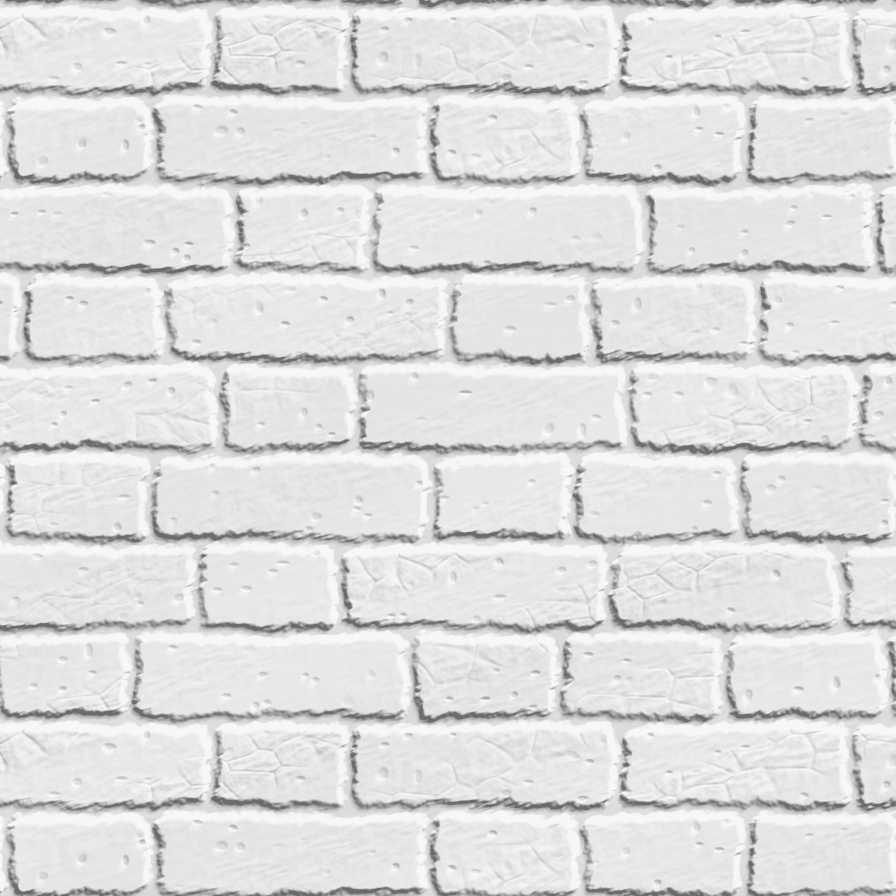
This texture is drawn by a Shadertoy shader. Its source:

```glsl
#define ROW_HEIGHT 0.0998
#define TOP_OFFSET 0.005
#define MORTAR_HALF 0.055
#define CORNER_RADIUS 0.12
#define EDGE_WOBBLE 0.022
#define LUMP_DEPTH 0.17
#define GRAIN_DEPTH 0.055
#define CREASE_DEPTH 0.13
#define PIT_DEPTH 0.22
#define PAINT_TONE 0.905
#define MORTAR_TONE 0.865
#define SHADOW_GAIN 0.85

const float PI = 3.14159265;
const vec2 PERIOD = vec2(10.0, 8.0);   // bricks repeat: row heights across, rows down
const vec2 LIGHT = vec2(0.55, -0.83);  // toward the upper right, y runs down

// Joint positions in row heights: four for even rows, five for odd rows
const float EVEN_JOINTS[4] = float[4](2.44, 3.95, 6.97, 9.57);
const float ODD_JOINTS[5] = float[5](0.10, 1.69, 4.82, 6.45, 8.29);

vec2 hash2(vec2 p) {
    return fract(sin(vec2(dot(p, vec2(127.1, 311.7)), dot(p, vec2(269.5, 183.3)))) * 43758.5);
}

// Periodic cellular noise: nearest and second nearest distance
vec2 cells(vec2 q, vec2 density) {
    vec2 p = q * density, base = floor(p), nearest = vec2(8.0);
    for (int y = -1; y <= 1; y++)
    for (int x = -1; x <= 1; x++) {
        vec2 cell = base + vec2(x, y);
        float d = length(cell + hash2(mod(cell, PERIOD * density)) - p);
        nearest = d < nearest.x ? vec2(d, nearest.x) : vec2(nearest.x, min(nearest.y, d));
    }
    return nearest;
}

// Layered sines that bend the courses and creases
vec2 wobble(vec2 q) {
    return vec2(sin(q.y * PI * 1.75 + q.x * 1.3) + 0.5 * sin(q.y * PI * 5.25 - q.x * 2.9),
                sin(q.x * 2.3 + q.y * PI * 0.75) + 0.5 * sin(q.x * 8.7 - q.y * PI * 1.25));
}

// Distance into the brick (x) and its random roughness (y)
vec2 brick(vec2 q) {
    float row = mod(floor(q.y), PERIOD.y);
    bool odd = mod(row, 2.0) > 0.5;
    float swing = sin((row - 0.5) * PI / 4.0);
    float shift = 0.24 * swing * swing * swing;
    float left = PERIOD.x, right = PERIOD.x, id = 0.0;
    for (int i = 0; i < (odd ? 5 : 4); i++) {
        float joint = odd ? ODD_JOINTS[i] : EVEN_JOINTS[min(i, 3)];
        joint += shift + 0.1 * (hash2(vec2(row, i)).x - 0.5);
        float d = mod(q.x - joint, PERIOD.x);
        if (d < left) { left = d; id = float(i); }
        right = min(right, PERIOD.x - d);
    }
    float f = fract(q.y);
    vec2 edge = min(vec2(left, f), vec2(right, 1.0 - f));
    vec2 corner = max(CORNER_RADIUS + MORTAR_HALF - edge, 0.0);
    return vec2(CORNER_RADIUS - length(corner), hash2(vec2(id + 3.0, row + 7.0)).y);
}

// Surface height (x) and brick coverage (y)
vec2 surface(vec2 q) {
    vec2 bend = wobble(q);
    vec2 slanted = vec2(q.x, q.y + 0.5 * q.x) + 0.07 * bend.yx;
    vec2 lump = cells(slanted, vec2(4.0, 8.0));
    float grain = cells(q + 0.03 * bend, vec2(13.0, 14.0)).x;
    vec2 coarse = cells(q + 0.05 * bend.yx, vec2(2.0, 3.0));

    vec2 b = brick(q + EDGE_WOBBLE * bend);
    float chips = 0.07 * (0.42 - lump.x) + 0.03 * (0.4 - grain);
    float body = smoothstep(-0.035, 0.055, b.x + chips);

    float rough = mix(0.35, 0.3 + 0.9 * b.y, body);
    float patches = smoothstep(-0.6, 1.0, sin(q.x * 2.1 + q.y * PI * 1.5) + 0.4 * bend.x);
    float relief = rough * (0.5 + 0.7 * patches) * (LUMP_DEPTH * lump.x + GRAIN_DEPTH * grain);
    float crease = smoothstep(0.13, 0.0, coarse.y - coarse.x) * smoothstep(0.35, 0.9, b.y) * patches;
    float pit = smoothstep(0.13, 0.05, coarse.x) * (1.0 - patches);
    return vec2(body + relief - body * (CREASE_DEPTH * crease + PIT_DEPTH * pit), body);
}

void mainImage(out vec4 fragColor, in vec2 fragCoord) {
    vec2 uv = fragCoord / iResolution.y;
    vec2 q = vec2(uv.x * PERIOD.x, (1.0 - uv.y - TOP_OFFSET) / ROW_HEIGHT);

    // Slopes toward the light: a crisp one and a broad soft shadow
    vec2 here = surface(q);
    float crisp = here.x - surface(q + LIGHT * 0.03).x;
    float broad = here.x - surface(q + LIGHT * 0.08).x;
    float slope = 0.75 * crisp + 0.22 * broad;

    // Uneven shadow strength, with highlights held back
    float strength = SHADOW_GAIN * (1.0 + 0.25 * sin(q.x * 1.7 + q.y * PI * 1.25));
    float tone = mix(MORTAR_TONE, PAINT_TONE, here.y);
    tone += slope < 0.0 ? slope * strength : 0.09 * (1.0 - exp(-slope * 8.0));
    tone += 0.008 * sin(q.x * 0.9 + q.y * PI * 0.5);
    fragColor = vec4(vec3(clamp(tone, 0.42, 0.97)), 1.0);
}
```
